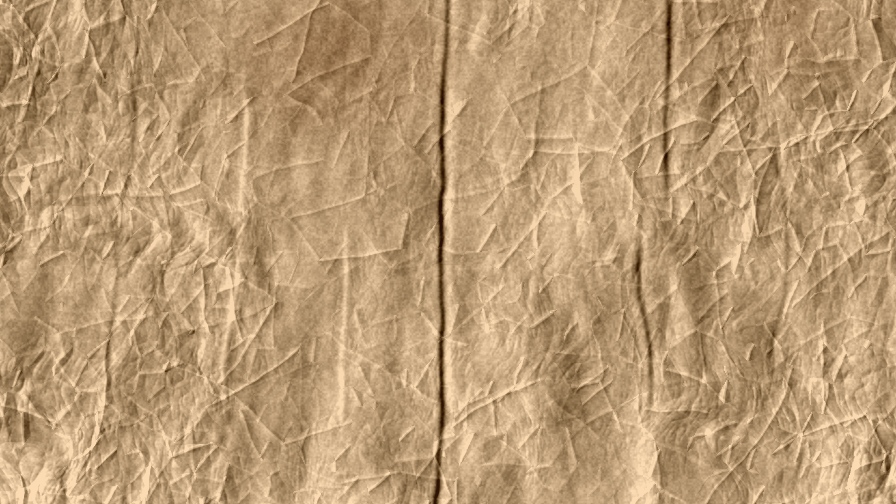
Give the GLSL for this texture, as a Shadertoy shader.

```glsl
float hash(vec2 p) {
    vec3 q = fract(p.xyx * 0.1031);
    q += dot(q, q.yzx + 33.33);
    return fract((q.x + q.y) * q.z);
}

float noise(vec2 p) {
    vec2 i = floor(p), f = fract(p);
    f = f * f * f * (f * (f * 6.0 - 15.0) + 10.0);
    return mix(mix(hash(i), hash(i + vec2(1, 0)), f.x),
               mix(hash(i + vec2(0, 1)), hash(i + 1.0), f.x), f.y);
}

float fbm(vec2 p) {
    float sum = 0.0, amp = 0.5;
    for (int i = 0; i < 4; i++) {
        sum += amp * noise(p);
        p = mat2(0.8, 0.6, -0.6, 0.8) * p * 2.0 + 17.3;
        amp *= 0.5;
    }
    return sum;
}

// Height of the fine crumpling: folded noise, slightly stretched upright
float wrinkles(vec2 p) {
    p += 0.05 * vec2(noise(p * 9.0), noise(p * 9.0 + 50.0));
    p *= vec2(15, 9);
    float height = 0.0, amp = 0.5;
    for (int i = 0; i < 4; i++) {
        height += amp * abs(2.0 * noise(p) - 1.0);
        p = mat2(0.8, 0.6, -0.6, 0.8) * p * 1.9 + 9.1;
        amp *= 0.55;
    }
    return height;
}

// Light on straight creases along the borders of scattered cells
float creases(vec2 p, float scale, vec2 light) {
    vec2 cell = floor(p), nearSite = vec2(0), farSite = vec2(0);
    vec2 nearId = cell, farId = cell;
    float nearDist = 1e3, farDist = 1e3;
    for (int y = -2; y <= 2; y++)
    for (int x = -2; x <= 2; x++) {
        vec2 id = cell + vec2(x, y);
        vec2 site = id + vec2(hash(id), hash(id + 37.2)) - p;
        float dist = dot(site, site);
        if (dist < nearDist) {
            farDist = nearDist; farSite = nearSite; farId = nearId;
            nearDist = dist; nearSite = site; nearId = id;
        } else if (dist < farDist) {
            farDist = dist; farSite = site; farId = id;
        }
    }
    vec2 across = farSite - nearSite;
    float gap = max(length(across), 1e-3);
    float border = (farDist - nearDist) / (2.0 * gap * scale);
    float strength = hash(nearId + farId + 5.7);
    strength *= strength;
    float slope = -dot(across / gap, light) * exp(-border / 0.0055) * smoothstep(0.0, 0.0025, border);
    float crest = exp(-border * border / 5e-6);
    float facet = (hash(nearId + 81.0) - 0.5) * smoothstep(0.0, 0.012, border);
    return strength * (0.36 * slope + 0.13 * crest) + 0.045 * facet;
}

// Long upright folds: x, middle height, half length, depth
float folds(vec2 p) {
    vec4 list[8] = vec4[8](
        vec4(0.880, 0.50, 0.90, 1.00), vec4(1.328, 0.83, 0.26, 0.75),
        vec4(1.288, 0.38, 0.26, 0.55), vec4(1.535, 0.50, 0.26, 0.40),
        vec4(0.228, 0.52, 0.44, 0.38), vec4(0.475, 0.50, 0.42, -0.40),
        vec4(1.045, 0.50, 0.32, -0.30), vec4(0.690, 0.35, 0.25, -0.32));
    float tone = 0.0;
    for (int i = 0; i < 8; i++) {
        vec4 f = list[i];
        float bend = mix(0.07, 0.012, smoothstep(0.3, 0.9, abs(f.w)));
        float u = p.x - f.x - 0.016 * (p.y - 0.5);
        u -= bend * (noise(vec2(p.y * 4.0, f.x * 40.0)) - 0.5) + 0.006 * (noise(vec2(p.y * 22.0, f.x * 9.0)) - 0.5);
        float fade = 1.0 - smoothstep(0.55 * f.z, f.z, abs(p.y - f.y));
        fade *= 0.5 + 0.7 * noise(vec2(p.y * 9.0, f.x * 70.0));
        float line = exp(-pow(u / 0.0055, 2.0));
        float lit = exp(-pow((u - 0.015) / 0.010, 2.0)) + 0.6 * exp(-pow((u + 0.016) / 0.012, 2.0));
        float shadow = exp(-abs(u + 0.012) / 0.035);
        tone += fade * f.w * (0.18 * lit - 0.52 * line - 0.09 * shadow);
    }
    return tone;
}

void mainImage(out vec4 fragColor, in vec2 fragCoord) {
    vec2 p = fragCoord / iResolution.y;
    vec2 light = normalize(vec2(-0.9, 0.45));

    // Broad waves and mottling
    vec2 wave = p * vec2(7, 2.2) + 1.2 * noise(p * 3.0);
    float tone = 0.75 * (fbm(wave) - fbm(wave + light * vec2(0.22, 0.08)));
    tone += 0.2 * (fbm(p * 3.5 + 8.0) - 0.47);

    // Fine crumpling, stronger towards the sides and the foot
    float rough = 0.4 + 0.65 * smoothstep(0.25, 0.85, abs(p.x - 0.88)) + 0.35 * (1.0 - p.y);
    rough *= 0.45 + 1.1 * noise(p * 5.0 + 3.0);
    tone += 1.1 * rough * (wrinkles(p) - wrinkles(p + 0.004 * light));

    // Creases from large to small, each layer turned and stretched
    vec2 warped = p + 0.035 * vec2(noise(p * 6.0), noise(p * 6.0 + 20.0)) + 0.005 * vec2(noise(p * 32.0), noise(p * 32.0 + 60.0));
    float scale = 4.5;
    for (int i = 0; i < 4; i++) {
        float turn = 0.4 + 1.1 * float(i);
        mat2 spin = mat2(cos(turn), sin(turn), -sin(turn), cos(turn));
        vec2 q = spin * warped * scale * vec2(1.0, 0.7) + 13.0 * float(i);
        tone += (i > 1 ? min(rough, 1.0) : 0.85) * creases(q, scale, spin * light);
        scale *= 1.75;
    }
    tone += folds(p);

    // Paper grain
    tone += 0.09 * (noise(p * 270.0) - 0.5) + 0.07 * (noise(p * 130.0 + 7.0) - 0.5);

    // Brown stains near the top
    float blot = 0.4 + 1.2 * fbm(p * 9.0);
    float stain = blot * exp(-dot((p - vec2(0.67, 0.89)) * vec2(5.5, 6.5), (p - vec2(0.67, 0.89)) * vec2(5.5, 6.5)));
    stain += 0.5 * blot * exp(-pow((p.x - 1.5) / 0.25, 2.0) - pow((p.y - 0.96) / 0.14, 2.0));

    vec3 paper = vec3(0.725, 0.605, 0.455) + clamp(tone, -0.55, 0.24) * vec3(1.03, 1.0, 0.95);
    paper -= stain * vec3(0.10, 0.12, 0.12) + 0.03 * (p.y - 0.5);
    fragColor = vec4(clamp(paper, 0.03, 1.0), 1.0);
}
```
